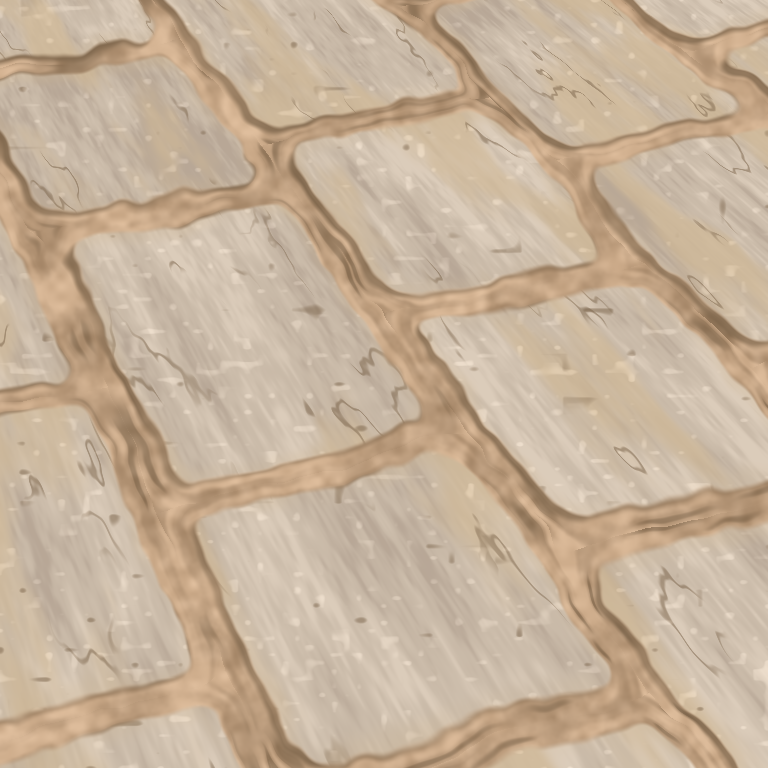
Write a Shadertoy shader that draws this texture.

```glsl
// Weathered stone paving seen at a slant: a projective grid of staggered slabs,
// each a rounded box with ragged edges, set in sandy joints. Layered value noise
// adds cleavage streaks, ochre stains, cracks, pale flecks and edge shadows.

const vec3 STONE_DARK  = vec3(0.72, 0.655, 0.59);
const vec3 STONE_MID   = vec3(0.79, 0.73, 0.66);
const vec3 STONE_LIGHT = vec3(0.86, 0.80, 0.73);
const vec3 OCHRE       = vec3(0.81, 0.72, 0.59);
const vec3 SAND        = vec3(0.83, 0.70, 0.57);
const vec3 EARTH       = vec3(0.69, 0.57, 0.45);
const vec3 SHADOW      = vec3(0.47, 0.38, 0.28);
const float ROW_LENGTH = 0.55;

float hash(vec2 p) {
    vec3 q = fract(p.xyx * 0.1031);
    q += dot(q, q.yzx + 33.33);
    return fract((q.x + q.y) * q.z);
}

float noise(vec2 p) {
    vec2 i = floor(p), f = fract(p);
    f = f * f * (3.0 - 2.0 * f);
    return mix(mix(hash(i), hash(i + vec2(1, 0)), f.x),
               mix(hash(i + vec2(0, 1)), hash(i + vec2(1, 1)), f.x), f.y);
}

float fbm(vec2 p) {
    float sum = 0.0, amp = 0.533;
    for (int i = 0; i < 4; i++) {
        sum += amp * noise(p);
        p = mat2(1.6, 1.2, -1.2, 1.6) * p + 17.3;
        amp *= 0.5;
    }
    return sum;
}

float depthScale(float y) { return 0.306 + 0.26 * y; }

// Canvas point (y down) to paving plane: x across columns, y along them
vec2 toPlane(vec2 p) {
    return vec2(p.x - 0.208 - 0.72 * p.y, p.y + 0.16 * p.x) / depthScale(p.y);
}

float rowJoint(float column, float row) {
    return row + 0.36 * (hash(vec2(column + 31.0, row + 7.0)) - 0.5);
}

// Signed distance to the slab around p (x) and the slab id (yz)
vec3 slab(vec2 p) {
    vec2 plane = toPlane(p);
    float scale = depthScale(p.y);
    float column = floor(plane.x);
    float along = plane.y / ROW_LENGTH - 0.55 * (column + 2.0);
    float row = floor(along);
    if (along < rowJoint(column, row)) row -= 1.0;
    else if (along > rowJoint(column, row + 1.0)) row += 1.0;
    float start = rowJoint(column, row), end = rowJoint(column, row + 1.0);
    vec2 id = vec2(column, row);

    vec2 size = vec2(0.8, ROW_LENGTH) * scale;
    vec2 local = vec2(plane.x - column - 0.5, along - 0.5 * (start + end)) * size;
    vec2 gap = vec2(0.017 + 0.012 * hash(id + 51.0), 0.010 + 0.006 * hash(id + 83.0));
    vec2 halfSize = 0.5 * vec2(1.0, end - start) * size - gap * scale / 0.43;
    float radius = 0.024;
    vec2 q = abs(local) - halfSize + radius;
    float d = length(max(q, 0.0)) + min(max(q.x, q.y), 0.0) - radius;
    return vec3(d, id);
}

// Bends straight slab sides into broken, flaky ones
vec2 ragged(vec2 p) {
    vec2 broad = vec2(noise(p * 9.0), noise(p * 9.0 + 40.0)) - 0.5;
    vec2 fine = vec2(noise(p * 38.0 + 9.0), noise(p * 38.0 + 70.0)) - 0.5;
    return p + 0.026 * broad + 0.009 * fine;
}

vec3 stoneColor(vec2 p, vec2 id) {
    vec2 plane = toPlane(p) + 5.0 * vec2(hash(id + 11.0), hash(id + 23.0));
    float streak = fbm(plane * vec2(22.0, 5.0));
    float grain = noise(plane * vec2(85.0, 34.0));
    float cloud = fbm(plane * 3.5 + 60.0);
    float tone = 0.5 + 1.0 * (streak - 0.5) + 0.9 * (cloud - 0.5)
               + 0.28 * (grain - 0.5) + 0.34 * (hash(id + 5.0) - 0.5) + 0.16 * (p.x - 0.5);
    vec3 color = mix(STONE_DARK, STONE_MID, smoothstep(0.05, 0.5, tone));
    color = mix(color, STONE_LIGHT, smoothstep(0.45, 0.95, tone));

    // Ochre stains
    float stain = fbm(plane * vec2(5.0, 2.6) + 90.0);
    color = mix(color, OCHRE, 0.75 * smoothstep(0.48, 0.72, stain));

    // Thin broken cracks, dark pits and pale flecks
    float ridge = abs(fbm(plane * vec2(7.0, 4.0) + 130.0) - 0.5);
    float broken = smoothstep(0.60, 0.78, noise(plane * 7.0 + 33.0));
    color = mix(color, SHADOW, 0.5 * broken * (1.0 - smoothstep(0.003, 0.02, ridge)));
    float pit = noise(p * vec2(34.0, 52.0) + 15.0);
    color = mix(color, SHADOW, 0.5 * smoothstep(0.91, 0.99, pit));
    float fleck = noise(p * vec2(62.0, 95.0) + 200.0);
    return color + 0.07 * smoothstep(0.78, 0.96, fleck);
}

// Sand with layers that follow the slab sides
vec3 jointColor(vec2 p, float d) {
    float layers = noise(vec2(d * 150.0, (p.x + p.y) * 11.0));
    float rough = fbm(p * 26.0 + 8.0);
    vec3 color = mix(SAND, EARTH, smoothstep(0.35, 0.85, 0.55 * layers + 0.6 * rough));
    color = mix(color, SHADOW, 0.5 * smoothstep(0.74, 0.95, layers));
    return color + 0.10 * (noise(p * 75.0) - 0.5);
}

void mainImage(out vec4 fragColor, in vec2 fragCoord) {
    vec2 p = fragCoord / iResolution.xy;
    p.y = 1.0 - p.y;
    vec2 bent = ragged(p);
    vec3 here = slab(bent);
    float stone = 1.0 - smoothstep(-0.003, 0.003, here.x);

    // Shadow falls to the lower left of each raised slab
    float caster = slab(bent + vec2(0.008, -0.007)).x;
    float shade = (1.0 - smoothstep(-0.004, 0.004, caster)) * (1.0 - stone);
    shade *= 0.35 + 0.65 * noise(p * 14.0 + 3.0);

    vec3 ground = mix(jointColor(p, here.x), SHADOW, 0.85 * shade);
    vec3 top = stoneColor(p, here.yz);
    float rim = smoothstep(-0.018, -0.002, here.x);
    top = mix(top, OCHRE, 0.35 * rim * noise(p * 20.0));
    fragColor = vec4(mix(ground, top, stone), 1.0);
}
```
